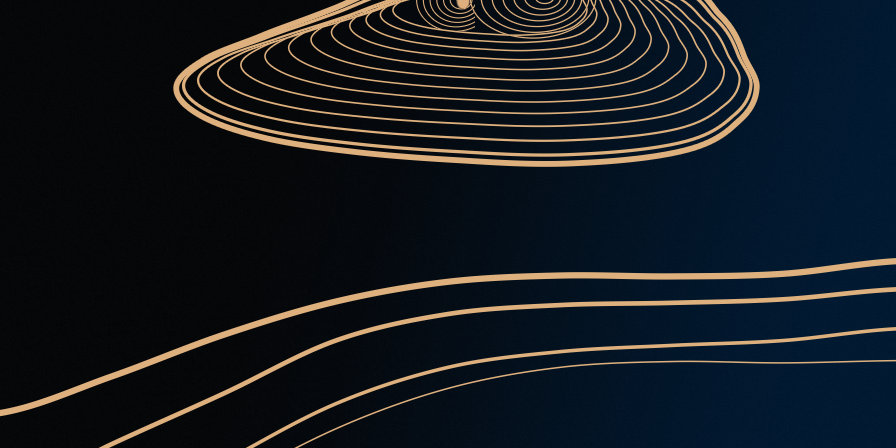
This background is drawn by a Shadertoy shader. Its source:

```glsl
// Golden contour rings and flowing ridge lines over a black to navy gradient.

// Heights of the four ridge lines, at nine even steps across the canvas
const vec4 RIDGES[9] = vec4[9](
    vec4(.078, -.110, -.300, -.450), vec4(.160, .009, -.170, -.250),
    vec4(.253, .122, -.031, -.089), vec4(.327, .240, .099, .043),
    vec4(.371, .299, .180, .133), vec4(.385, .319, .215, .180),
    vec4(.383, .324, .229, .193), vec4(.389, .332, .240, .190),
    vec4(.417, .354, .266, .195));

// Radius of the ring outline, at sixteen even angles from -pi
const float OUTLINE[16] = float[16](
    .996, .982, .952, .925, .960, 1.087, 1.168, 1.103,
    1.077, 1.115, 1.34, 1.72, 1.55, 1.13, .972, .968);

// Catmull-Rom weights for four neighbouring knots
vec4 splineWeights(float t) {
    float t2 = t * t, t3 = t2 * t;
    return .5 * vec4(-t + 2. * t2 - t3, 2. - 5. * t2 + 3. * t3,
                     t + 4. * t2 - 3. * t3, t3 - t2);
}

vec4 ridgeHeights(float x) {
    float u = clamp(x, 0., 1.) * 8.;
    int i = min(int(u), 7);
    vec4 w = splineWeights(u - float(i));
    return w.x * RIDGES[max(i - 1, 0)] + w.y * RIDGES[i]
         + w.z * RIDGES[i + 1] + w.w * RIDGES[min(i + 2, 8)];
}

float outlineRadius(float angle) {
    float u = (angle / 6.2831853 + .5) * 16.;
    int i = int(floor(u));
    return dot(splineWeights(fract(u)),
               vec4(OUTLINE[(i + 15) % 16], OUTLINE[i % 16],
                    OUTLINE[(i + 1) % 16], OUTLINE[(i + 2) % 16]));
}

// Smooth line along field = 0; halfWidth is in canvas heights
float stroke(float field, float halfWidth) {
    float slope = max(length(vec2(dFdx(field), dFdy(field))), 1e-6);
    return clamp(halfWidth * iResolution.y + .5 - abs(field) / slope, 0., 1.);
}

float hash(vec2 p) {
    return fract(sin(dot(p, vec2(127.1, 311.7))) * 43758.5);
}

void mainImage(out vec4 fragColor, in vec2 fragCoord) {
    vec2 p = fragCoord / iResolution.y;
    p.x *= 2. * iResolution.y / iResolution.x;

    // Diagonal gradient with fine grain
    float blue = smoothstep(.5, 2., p.x + .25 * (.5 - p.y));
    vec3 color = mix(vec3(.022, .026, .034), vec3(.005, .1, .195), blue);
    color += (hash(floor(p * 384.)) - .5) * .012;

    // Ridge lines, thinner toward the bottom
    vec4 ridge = p.y - ridgeHeights(p.x * .5);
    float ink = max(max(stroke(ridge.x, .007), stroke(ridge.y, .0052)),
                    max(stroke(ridge.z, .004), stroke(ridge.w, .0017)));

    // Nested rings, shrinking and drifting upward
    for (int i = 0; i < 13; i++) {
        float k = float(i);
        float size = 1. / (1. + .01 * k + .013 * k * k);
        float squash = size - 3. * (1. - size) * pow(size, 6.);
        vec2 center = vec2(1.016, .805) + vec2(.104, .26) * (1. - size);
        vec2 q = (p - center) / (vec2(.625, .169) * vec2(size, squash));
        float field = length(q) / outlineRadius(atan(q.y, q.x)) - 1.;
        ink = max(ink, stroke(field, .0017 + .0048 * exp(-.9 * k)));
    }

    // Two tight whorls in the core
    for (int i = 1; i < 8; i++) {
        float size = float(i) / 7.;
        vec2 right = (p - vec2(1.22 - .03 * size, 1.005)) / vec2(.14, .09);
        vec2 left = (p - vec2(1.035 - .02 * size, 1.)) / vec2(.085, .07);
        float whorl = max(stroke(length(right) - size, .0014),
                          stroke(length(left) - size, .0012) * step(p.x, 1.06));
        ink = max(ink, whorl);
    }
    float bead = length((p - vec2(1.034, .997)) * vec2(1., .8)) - .014;
    ink = max(ink, smoothstep(.003, -.003, bead));

    fragColor = vec4(mix(color, vec3(.87, .69, .49), ink), 1.);
}
```
